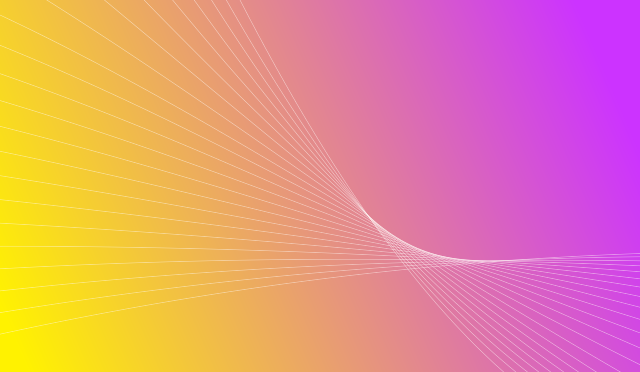
Write a Shadertoy shader that draws this background.

```glsl
// A yellow-to-violet diagonal gradient under a fan of fine pale lines.
// Each line is a cubic about its contact point with a shared envelope;
// contact point, slope and bend all vary smoothly across the fan.

const int LINE_COUNT = 22;

// Gradient running from the lower left to the upper right.
vec3 background(vec2 p) {
    float t = clamp((dot(p, vec2(0.918, 0.397)) - 0.04) / 1.016, 0.0, 1.0);
    return mix(vec3(1.0, 0.95, 0.0), vec3(0.80, 0.20, 1.0), t);
}

// Distance to one line of the fan; u goes from 0 (flattest) to 1 (steepest).
float fanLineDistance(vec2 p, float u) {
    vec4 powers = vec4(1.0, u, u * u, u * u * u);
    float bulge = pow(u, 7.0) * (1.0 - u);
    vec2 contact = vec2(dot(powers, vec4(0.8333, -0.4505, 0.2604, -0.1220)),
                        dot(powers, vec4(0.1775, -0.0382, 0.0923, 0.0878)));
    contact.y += 0.0068 * pow(u, 12.0) - 0.182 * bulge;
    float slope = dot(powers, vec4(0.065, -0.490, -0.823, -0.322)) + 1.3 * bulge;

    // The steep lines curl strongly; the middle ones have a slight S shape.
    float curl = pow(max((u - 0.62) / 0.38, 0.0), 1.6);
    float bend = 1.382 * curl - 0.0922 + 0.3456 * u * (1.0 - u);
    float twist = 35.4 * pow(u, 6.0) * pow(1.0 - u, 3.0);

    float d = p.x - contact.x;
    float height = contact.y + d * (slope + d * (bend + d * twist));
    float steepness = slope + d * (2.0 * bend + 3.0 * d * twist);
    return abs(p.y - height) / sqrt(1.0 + steepness * steepness);
}

void mainImage(out vec4 fragColor, in vec2 fragCoord) {
    // Canvas width is one unit; height keeps the design proportion.
    vec2 p = fragCoord / iResolution.xy * vec2(1.0, 0.5833);
    float pixel = 1.0 / iResolution.x;
    vec3 color = background(p);

    // Fan of lines, with edges softened over one pixel.
    for (int i = 0; i < LINE_COUNT; i++) {
        float u = float(i) / float(LINE_COUNT - 1);
        float d = fanLineDistance(p, u);
        float coverage = clamp((0.0004 - d) / pixel + 0.5, 0.0, 1.0);
        color = mix(color, vec3(1.0, 0.98, 0.97), 0.56 * coverage);
    }

    fragColor = vec4(color, 1.0);
}
```
